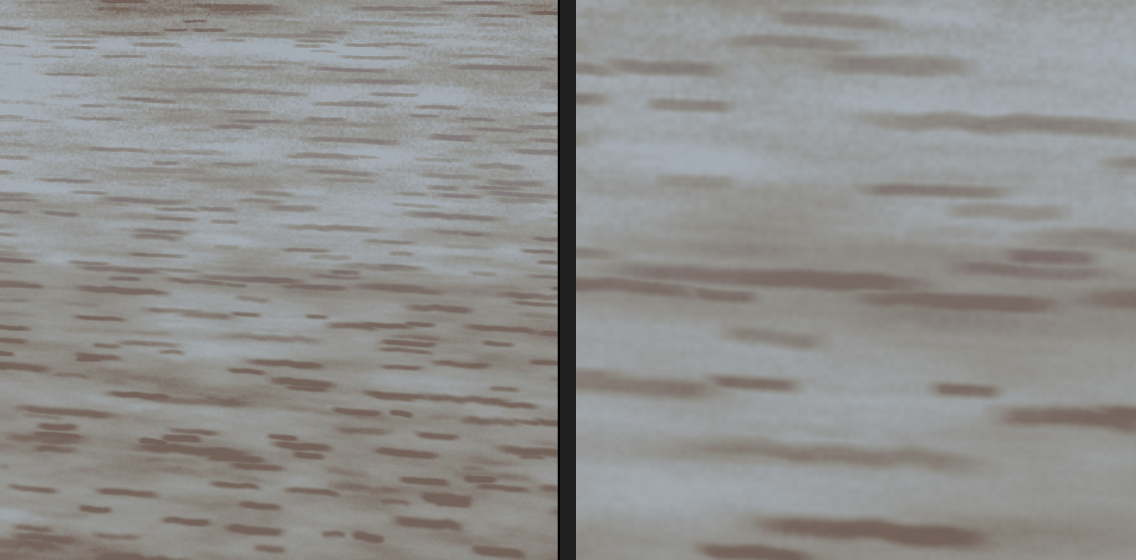
Left, the full canvas; right, a detail of the centre.
Write a WebGL 1 fragment shader that draws this texture.

```glsl
precision highp float;
// Pale wood veneer seen at a slant: brown pore dashes under a cool window sheen.
uniform vec2 u_resolution;

const vec3 BROWN = vec3(0.45, 0.385, 0.35);
const vec3 MAUVE = vec3(0.50, 0.465, 0.48);
const vec3 TAN = vec3(0.555, 0.545, 0.52);
const vec3 PALE = vec3(0.645, 0.675, 0.705);

float hash(vec2 p) {
  vec3 q = fract(p.xyx * vec3(0.1031, 0.1030, 0.0973));
  q += dot(q, q.yzx + 33.33);
  return fract((q.x + q.y) * q.z);
}

float noise(vec2 p) {
  vec2 cell = floor(p);
  vec2 f = fract(p);
  f = f * f * (3.0 - 2.0 * f);
  float low = mix(hash(cell), hash(cell + vec2(1.0, 0.0)), f.x);
  float high = mix(hash(cell + vec2(0.0, 1.0)), hash(cell + vec2(1.0)), f.x);
  return mix(low, high, f.y);
}

float fbm(vec2 p) {
  float sum = 0.0;
  float weight = 0.53;
  for (int i = 0; i < 4; i++) {
    sum += weight * noise(p);
    p = p * vec2(2.03, 1.9) + 17.3;
    weight *= 0.5;
  }
  return sum;
}

float glow(vec2 p, vec2 centre, vec2 radius) {
  vec2 d = (p - centre) / radius;
  return exp(-dot(d, d));
}

// Grain space: x runs along the fibres, y counts rows that crowd with distance.
vec2 grainSpace(vec2 p) {
  float slope = mix(0.095, 0.012, p.y);
  float v = p.y + slope * p.x + 0.004 * (noise(p * vec2(4.0, 9.0)) - 0.5);
  return vec2(p.x, 20.0 * v + 15.0 * v * v);
}

// One tapered dash per cell, with random place, length and strength.
float dashes(vec2 g, float perWidth, float seed, float blur) {
  float row = floor(g.y);
  float along = g.x * perWidth + 7.0 * hash(vec2(row, seed));
  vec2 id = vec2(floor(along) + seed, row + 3.0 * seed);
  float halfLength = mix(0.18, 0.46, hash(id + 5.1));
  float centreX = mix(halfLength, 1.0 - halfLength, hash(id + 9.7));
  float centreY = mix(0.36, 0.64, hash(id + 2.3));
  float offset = (fract(along) - centreX) / halfLength;
  float taper = 1.0 - smoothstep(0.45, 1.0, abs(offset));
  float ragged = 0.09 * (noise(vec2(g.x * 45.0, row + seed)) - 0.5);
  float across = abs(fract(g.y) - centreY + ragged);
  float body = 1.0 - smoothstep(0.13 - blur, 0.17 + blur, across);
  float strength = smoothstep(0.3, 0.95, hash(id + 13.9));
  return body * taper * strength;
}

// Reflected light: broad and cool in the upper half, fading to the near edge.
float sheenAt(vec2 p) {
  float s = 0.20 + 0.34 * smoothstep(0.1, 0.72, p.y);
  s += 0.34 * glow(p, vec2(0.0, 0.86), vec2(0.14, 0.13));
  s += 0.30 * glow(p, vec2(0.64, 0.87), vec2(0.27, 0.11));
  s += 0.18 * glow(p, vec2(0.75, 0.70), vec2(0.6, 0.08));
  s -= 0.30 * glow(p, vec2(0.3, 1.02), vec2(0.3, 0.11));
  s -= 0.25 * glow(p, vec2(1.0, 1.0), vec2(0.14, 0.1));
  return clamp(s, 0.0, 1.0);
}

vec3 woodColour(float tone, float sheen) {
  vec3 dark = mix(BROWN, MAUVE, smoothstep(0.3, 0.65, sheen));
  vec3 lower = mix(dark, TAN, smoothstep(0.0, 0.55, tone));
  return mix(lower, PALE, smoothstep(0.4, 1.05, tone));
}

void main() {
  vec2 p = gl_FragCoord.xy / u_resolution;
  vec2 g = grainSpace(p);
  float sheen = sheenAt(p);

  // Soft growth bands and finer fibres
  float bands = fbm(g * vec2(2.2, 0.55)) - 0.5;
  float fibres = fbm(g * vec2(9.0, 1.7) + 31.0) - 0.5;
  float clouds = noise(p * vec2(13.0, 20.0) + 4.0) - 0.5;
  float tone = 0.62 + 0.75 * (sheen - 0.42) + 0.75 * bands + 0.5 * fibres + 0.1 * clouds;

  // Pores, softer near the viewer
  float blur = mix(0.12, 0.06, p.y);
  float pores = 0.0;
  for (int i = 0; i < 3; i++) {
    float k = float(i);
    vec2 q = vec2(g.x, g.y * (0.85 + 0.2 * k) + 0.37 * k);
    pores = max(pores, dashes(q, 3.6 + 1.7 * k, 11.0 * k + 1.0, blur));
  }
  tone -= 0.55 * pores;

  // Fine surface texture, strongest in the sheen
  float speckle = noise(p * vec2(190.0, 230.0)) + noise(p * 330.0 + 8.0) - 1.0;
  tone += speckle * mix(0.05, 0.17, smoothstep(0.45, 0.85, p.y));

  vec3 colour = woodColour(tone, sheen);
  colour *= 1.0 - smoothstep(0.9945, 0.9975, p.x); // dark right edge
  gl_FragColor = vec4(colour, 1.0);
}
```
